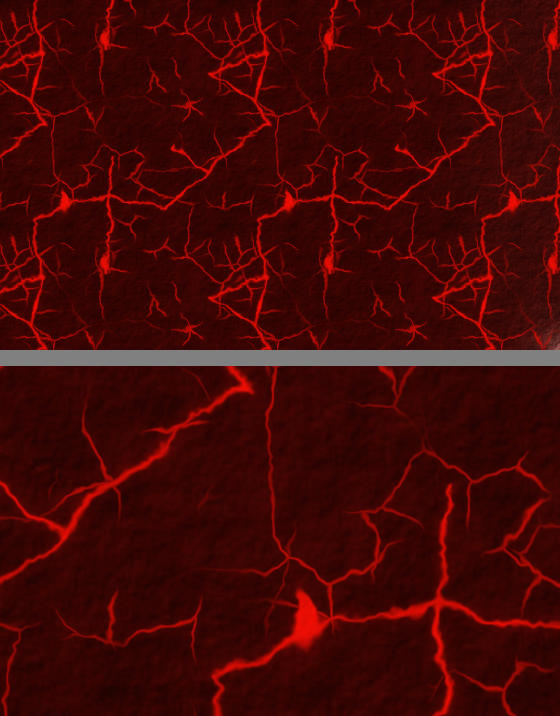
Top, the full canvas; bottom, a detail of the centre.
This texture is drawn by a Shadertoy shader. Its source:

```glsl
// Glowing lava cracks in dark rock, on a square tile that wraps both ways.
// Broad fissures are warped segments, thin veins are masked Voronoi borders,
// the rock is periodic noise; a still sheen over the right side is not tiled.

const float TILE = 0.64;                        // tile side / canvas height
const vec3 ROCK_DARK = vec3(0.13, 0.010, 0.005);
const vec3 ROCK_LIT  = vec3(0.32, 0.025, 0.015);
const vec3 EMBER     = vec3(0.42, 0.020, 0.01);
const vec3 LAVA      = vec3(0.90, 0.050, 0.015);
const vec3 SHEEN     = vec3(0.080, 0.070, 0.065);

// Main fissures: start and end of each, in tile units, y down
const vec4 FISSURES[12] = vec4[12](
    vec4(0.15, -0.01, 0.19, 0.23), vec4(0.19, 0.23, 0.15, 0.45),
    vec4(0.15, 0.45, 0.20, 0.56),  vec4(0.20, 0.56, -0.09, 0.77),
    vec4(-0.09, 0.77, -0.22, 0.65), vec4(-0.09, 0.77, -0.25, 0.92),
    vec4(-0.25, 0.92, -0.51, 0.89), vec4(0.49, 0.89, 0.27, 0.92),
    vec4(0.27, 0.92, 0.15, 0.99),  vec4(0.50, 0.70, 0.47, 1.22),
    vec4(0.19, 0.23, -0.06, 0.31), vec4(-0.06, 0.31, 0.15, 0.45));

vec2 hash2(vec2 c) {
    vec3 h = fract(c.xyx * vec3(0.1031, 0.1030, 0.0973));
    h += dot(h, h.yzx + 33.33);
    return fract((h.xx + h.yz) * h.zy);
}

// Two channels of value noise, n lattice cells per tile
vec2 noise2(vec2 p, float n) {
    vec2 i = floor(p * n), f = fract(p * n), e = vec2(0.0, 1.0);
    f = f * f * (3.0 - 2.0 * f);
    vec2 low  = mix(hash2(mod(i, n)), hash2(mod(i + e.yx, n)), f.x);
    vec2 high = mix(hash2(mod(i + e.xy, n)), hash2(mod(i + e.yy, n)), f.x);
    return mix(low, high, f.y);
}

float fbm(vec2 p, float n) {
    float sum = 0.0, amp = 0.5;
    for (int k = 0; k < 5; k++) {
        sum += amp * noise2(p, n).x;
        n *= 2.0;
        amp *= 0.7;
    }
    return sum / 1.39;
}

float smoothMin(float a, float b, float k) {
    float h = max(k - abs(a - b), 0.0) / k;
    return min(a, b) - 0.25 * h * h * k;
}

// Distance to the nearest segment, wrapped around the tile
float fissureDistance(vec2 p) {
    float d = 1.0;
    for (int k = 0; k < 12; k++) {
        vec4 s = FISSURES[k];
        vec2 q = p - 0.5 * (s.xy + s.zw), h = 0.5 * (s.zw - s.xy);
        q -= round(q);
        float t = clamp(dot(q, h) / dot(h, h), -1.0, 1.0);
        d = smoothMin(d, length(q - h * t), 0.008);
    }
    return d;
}

// Distance to a star of tapering arms
float starDistance(vec2 p, vec2 center, float arms, float reach) {
    vec2 q = p - center;
    q -= round(q);
    float sector = 6.2832 / arms, a = mod(atan(q.y, q.x), sector) - 0.5 * sector;
    vec2 folded = length(q) * vec2(cos(a), sin(a));
    folded.x -= clamp(folded.x, 0.0, reach);
    return length(folded) + 0.005 * smoothstep(0.0, reach, length(q));
}

// Distance to the nearest Voronoi border, n cells per tile
float borderDistance(vec2 p, float n) {
    vec2 cell = floor(p * n), f = fract(p * n), nearest = vec2(8.0);
    for (int k = 0; k < 9; k++) {
        vec2 g = vec2(k % 3 - 1, k / 3 - 1);
        vec2 r = g + hash2(mod(cell + g, n) + n) - f;
        if (dot(r, r) < dot(nearest, nearest)) nearest = r;
    }
    float d = 1.0;
    for (int k = 0; k < 25; k++) {
        vec2 g = vec2(k % 5 - 2, k / 5 - 2);
        vec2 r = g + hash2(mod(cell + g, n) + n) - f, across = r - nearest;
        if (dot(across, across) > 1e-4)
            d = min(d, dot(0.5 * (nearest + r), normalize(across)));
    }
    return d / n;
}

void mainImage(out vec4 fragColor, in vec2 fragCoord) {
    vec2 uv = fragCoord / iResolution.xy;
    float px = 1.0 / (iResolution.y * TILE);
    vec2 p = vec2(fragCoord.x, iResolution.y - fragCoord.y) * px;
    // Jagged paths
    vec2 w = p + 0.040 * (noise2(p, 7.0) - 0.5) + 0.026 * (noise2(p, 18.0) - 0.5)
        + 0.010 * (noise2(p, 48.0) - 0.5) + 0.005 * (noise2(p, 110.0) - 0.5);
    // Fissures, swelling in places, with a star and one molten pool
    float width = 0.0005 + 0.006 * noise2(p, 11.0).y;
    vec2 pool = w - vec2(0.27, 0.885);
    pool -= round(pool);
    float poolEdge = length(pool * vec2(1.0, 0.55)) - 0.016 - 0.25 * pool.y;
    float d = min(fissureDistance(w), starDistance(w, vec2(0.84, 0.47), 5.0, 0.08)) - width;
    d = smoothMin(d, poolEdge, 0.02);
    float core = 1.0 - smoothstep(-0.004, 0.003 + px, d);
    float halo = exp(-max(d, 0.0) / 0.007);
    // Thin veins that fade in and out
    for (int k = 0; k < 2; k++) {
        float n = 4.0 + 4.0 * float(k);
        float mask = smoothstep(0.45, 0.80, noise2(p, n + 2.0).x + 0.1 - 0.1 * float(k));
        float v = borderDistance(w, n);
        core = max(core, 0.7 * mask * (1.0 - smoothstep(0.0, 0.002 + 0.002 * mask + px, v)));
        halo = max(halo, 0.5 * mask * exp(-v / 0.006));
    }
    // Rock, with relief from the slope of the noise
    float grain = fbm(p, 14.0);
    float relief = clamp(0.5 + 2.0 * (grain - fbm(p + vec2(0.005, 0.006), 14.0)), 0.0, 1.0);
    float shade = 0.42 + 0.8 * (relief - 0.5) + 0.1 * (noise2(p, 4.0).x - 0.5) + 0.5 * (grain - 0.5);
    vec3 color = mix(ROCK_DARK, ROCK_LIT, clamp(shade, 0.0, 1.0));
    // Grey sheen to the right, strongest in the lower corner
    float side = smoothstep(0.68, 1.08, uv.x + 0.08 * (noise2(p, 5.0).y - 0.5));
    float corner = exp(-25.0 * length((uv - vec2(1.0, 0.0)) * vec2(1.6, 1.0)));
    color += SHEEN * relief * (0.7 * side + 8.0 * corner);
    // Heat over rock, mottled by the grain
    color = mix(color, EMBER, 0.65 * halo * (0.5 + grain));
    color = mix(color, LAVA * (0.7 + 0.5 * grain), core);
    fragColor = vec4(color, 1.0);
}
```
